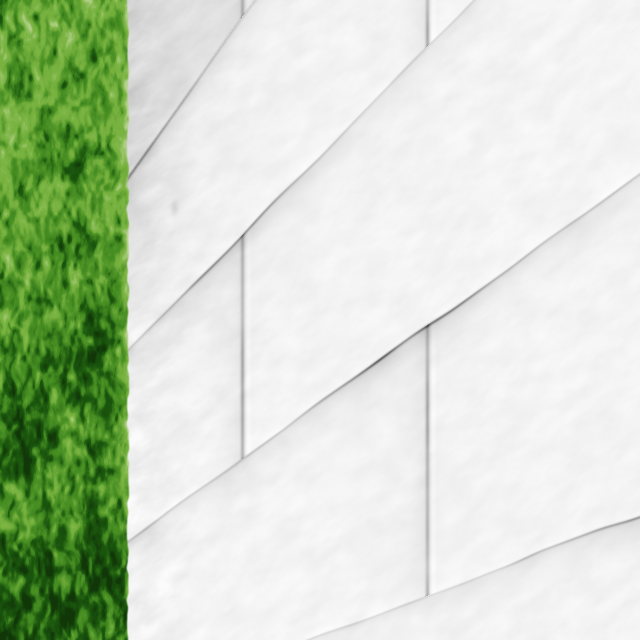
Give the GLSL for this background, as a Shadertoy shader.

```glsl
const float GRASS_EDGE = 0.2;
const vec3 GRASS_DARK = vec3(0.10, 0.33, 0.05);
const vec3 GRASS_MID = vec3(0.27, 0.55, 0.13);
const vec3 GRASS_LIGHT = vec3(0.47, 0.70, 0.25);
const vec3 GRASS_PALE = vec3(0.70, 0.82, 0.54);
const vec3 WALL = vec3(0.955);

// Slanted seams, from top to bottom; heights are taken at the grass edge
const vec4 SEAM_HEIGHT = vec4(0.725, 0.455, 0.157, -0.102);
const vec4 SEAM_SLOPE = vec4(1.40, 1.01, 0.715, 0.37);
const vec4 SEAM_ACCENT = vec4(0.21, 0.35, 0.64, 0.95);
const vec4 SEAM_DEPTH = vec4(0.8, 0.65, 1.0, 0.6);
const float SEAM_WIDTH = 0.0024;
const float SHADOW_REACH = 0.020;
const float JOINT_EVEN = 0.379;
const float JOINT_ODD = 0.668;

float hash(vec2 p) {
    p = fract(p * vec2(0.1031, 0.1130));
    p += dot(p, p.yx + 33.33);
    return fract((p.x + p.y) * p.x * 17.3);
}

float noise(vec2 p) {
    vec2 cell = floor(p), f = fract(p);
    f = f * f * (3.0 - 2.0 * f);
    float low = mix(hash(cell), hash(cell + vec2(1, 0)), f.x);
    float high = mix(hash(cell + vec2(0, 1)), hash(cell + vec2(1, 1)), f.x);
    return mix(low, high, f.y);
}

float fbm(vec2 p) {
    float sum = 0.0, weight = 0.5;
    for (int i = 0; i < 4; i++) {
        sum += weight * noise(p);
        p = p * 2.03 + 17.7;
        weight *= 0.5;
    }
    return sum / 0.9375;
}

float blob(vec2 p, vec2 center, vec2 size) {
    vec2 d = (p - center) / size;
    return exp(-dot(d, d));
}

vec3 grass(vec2 p) {
    vec2 bent = p + 0.008 * (vec2(noise(p * 40.0), noise(p * 40.0 + 50.0)) - 0.5);
    float tone = 0.48 + 0.85 * (fbm(bent * vec2(70.0, 34.0)) - 0.5);
    tone += 0.40 * (noise(bent * vec2(150.0, 75.0) + 9.0) - 0.5);
    tone += 0.30 * (fbm(p * vec2(28.0, 5.0) + 3.0) - 0.5);

    // Broad light and dark areas
    tone += 0.13 * smoothstep(0.4, 0.9, p.y);
    tone -= 0.22 * smoothstep(0.25, 0.0, p.y);
    tone -= 0.20 * blob(p, vec2(0.155, 0.44), vec2(0.03, 0.05));
    tone -= 0.17 * blob(p, vec2(0.11, 0.75), vec2(0.025, 0.11));
    tone -= 0.20 * blob(p, vec2(0.155, 0.14), vec2(0.03, 0.09));
    tone -= 0.14 * blob(p, vec2(0.03, 0.33), vec2(0.04, 0.08));
    tone += 0.30 * exp((p.x - GRASS_EDGE) / 0.009);

    vec3 color = mix(GRASS_DARK * 0.65, GRASS_DARK, smoothstep(0.0, 0.25, tone));
    color = mix(color, GRASS_MID, smoothstep(0.22, 0.48, tone));
    color = mix(color, GRASS_LIGHT, smoothstep(0.45, 0.75, tone));
    return mix(color, GRASS_PALE, smoothstep(0.75, 1.05, tone));
}

vec3 wall(vec2 p) {
    float shade = 0.0, row = 0.0;

    // Seams: thin dark line, soft shadow below, bright rim above
    for (int i = 0; i < 4; i++) {
        float id = float(i);
        float height = SEAM_HEIGHT[i] + SEAM_SLOPE[i] * (p.x - GRASS_EDGE);
        height += 0.007 * (noise(vec2(p.x * 14.0, id * 5.0)) - 0.5);
        float d = (p.y - height) / sqrt(1.0 + SEAM_SLOPE[i] * SEAM_SLOPE[i]);
        float accent = (p.x - SEAM_ACCENT[i]) / 0.12;
        float depth = SEAM_DEPTH[i] * (0.3 + 0.7 * exp(-accent * accent));
        depth *= 0.65 + 0.6 * noise(vec2(p.x * 22.0, id * 9.0 + 2.0));
        float below = smoothstep(0.0015, -0.0015, d);
        shade -= depth * 0.35 * exp(-pow(abs(d + 0.001) / SEAM_WIDTH, 2.0));
        shade -= below * (0.04 + 0.13 * depth) * exp(min(d, 0.0) / SHADOW_REACH);
        shade += (1.0 - below) * 0.025 * exp(-max(d, 0.0) / 0.008);
        row += step(d, 0.0);
    }

    // Upright joints alternate from row to row
    float d = p.x - (mod(row, 2.0) < 0.5 ? JOINT_EVEN : JOINT_ODD);
    float wear = 0.7 + 0.5 * noise(vec2(row, p.y * 18.0));
    shade -= wear * 0.20 * exp(-pow(d / 0.0032, 2.0));
    shade -= 0.06 * exp(-abs(d) / (d < 0.0 ? 0.022 : 0.008));
    shade += 0.03 * blob(vec2(d, 0.0), vec2(0.009, 0.0), vec2(0.004));

    // Dim upper corner and stone grain slanted along the rows
    float left = exp(-(p.x - GRASS_EDGE) / 0.08);
    shade -= 0.07 * left * smoothstep(0.35, 0.65, p.y);
    if (row < 0.5) shade -= 0.055;
    vec2 slanted = vec2(0.8 * p.x + 0.6 * p.y, 0.8 * p.y - 0.6 * p.x);
    float grain = fbm(slanted * vec2(28.0, 55.0) + 20.0) - 0.5;
    shade += grain * (0.055 + 0.09 * left);
    shade -= 0.08 * blob(p, vec2(0.273, 0.675), vec2(0.006, 0.012));
    return clamp(WALL + shade, 0.0, 0.985);
}

void mainImage(out vec4 fragColor, in vec2 fragCoord) {
    vec2 uv = fragCoord / iResolution.xy;
    float edge = GRASS_EDGE + 0.004 * (noise(vec2(uv.y * 80.0, 4.0)) - 0.5);
    float blur = max(0.002, 1.0 / iResolution.x);
    float wallMask = smoothstep(edge - blur, edge + blur, uv.x);
    fragColor = vec4(mix(grass(uv), wall(uv), wallMask), 1.0);
}
```
